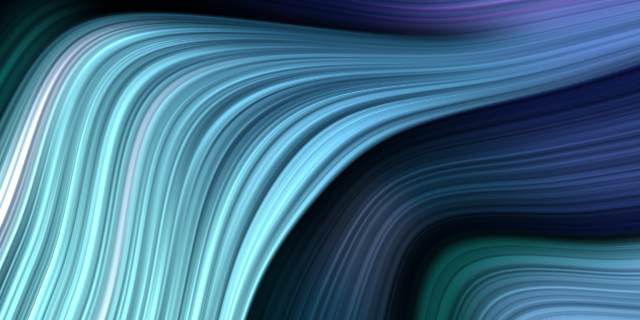
Give the GLSL for this background, as a Shadertoy shader.

```glsl
// Flowing folds of fine silk strands in aqua, navy and violet.
#define STRAND_FREQ 13.0
#define STRAND_OCTAVES 5
#define STRAND_CONTRAST 0.72
#define GLINT 0.30
#define ROSE_TINT 0.6

const vec3 INK    = vec3(0.00, 0.03, 0.06);
const vec3 NAVY   = vec3(0.04, 0.08, 0.25);
const vec3 VIOLET = vec3(0.35, 0.40, 0.69);
const vec3 AQUA   = vec3(0.49, 0.80, 0.84);
const vec3 STEEL  = vec3(0.25, 0.48, 0.63);
const vec3 TEAL   = vec3(0.04, 0.27, 0.28);
const vec3 SLATE  = vec3(0.19, 0.26, 0.36);
const vec3 ROSE   = vec3(0.82, 0.72, 0.84);

float hash(vec2 p) {
    vec3 q = fract(p.xyx * 0.1031);
    q += dot(q, q.yzx + 33.33);
    return fract((q.x + q.y) * q.z);
}

float noise(vec2 p) {
    vec2 i = floor(p), f = fract(p);
    f = f * f * (3.0 - 2.0 * f);
    vec2 e = vec2(0.0, 1.0);
    return mix(mix(hash(i), hash(i + e.yx), f.x),
               mix(hash(i + e.xy), hash(i + e.yy), f.x), f.y);
}

// Rounded ramp: slope 0 before "at", slope 1 after it.
float bend(float u, float at, float width) {
    return width * log(1.0 + exp((u - at) / width));
}

// Sum of strand layers, finer ones stronger; layers below a pixel fade out.
float strands(float t, float u, float footprint) {
    float sum = 0.0, freq = STRAND_FREQ, amp = 0.4;
    for (int i = 0; i < STRAND_OCTAVES; i++) {
        float fade = 1.0 - smoothstep(0.45, 1.1, footprint * freq);
        sum += amp * fade * (noise(vec2(t * freq, u * 0.6 + float(i) * 17.0)) - 0.5);
        freq *= 2.05;
        amp = min(amp * 1.45, 1.1);
    }
    return sum;
}

// Dark strands above the crest, turning violet to the right.
vec3 crownColor(float s, float t, float u, float x) {
    vec3 c = mix(INK * 0.5, NAVY, smoothstep(0.5, 1.1, x));
    c = mix(c, VIOLET, smoothstep(1.0, 1.75, x));
    float streak = smoothstep(0.55, 0.9, noise(vec2(t * 16.0, u + 5.0)));
    c += vec3(0.11, 0.02, 0.08) * streak * smoothstep(0.9, 1.5, x);
    c *= mix(0.35 + 0.65 * smoothstep(0.0, 0.35, -s), 1.0, smoothstep(1.3, 1.75, x));
    float edgeGlow = smoothstep(-0.22, 0.0, s) * (1.0 - smoothstep(0.0, 0.35, x));
    return c + TEAL * edgeGlow;
}

// Broad bright sweep between crest and rim.
vec3 sweepColor(float s, float t, float u) {
    vec3 c = mix(AQUA, STEEL, smoothstep(0.45, 2.0, u));
    c = mix(c, VIOLET * vec3(0.85, 1.1, 1.0), smoothstep(2.1, 2.8, u));
    float blush = exp(-pow((t - 0.08) / 0.035, 2.0)) + 0.7 * exp(-pow((t - 0.42) / 0.02, 2.0));
    c = mix(c, ROSE, ROSE_TINT * blush * (1.0 - smoothstep(0.9, 1.7, u)));
    float shadowWidth = mix(0.13, 0.36, smoothstep(1.2, 1.7, u));
    float crestLight = mix(smoothstep(-0.04, shadowWidth, s), 1.0, smoothstep(2.2, 2.7, u));
    c *= mix(vec3(0.25, 0.42, 0.46), vec3(1.0), crestLight);
    return c * (1.0 - 0.3 * smoothstep(0.65, 1.0, s) * smoothstep(1.5, 2.3, u));
}

// Shadowed hollow between rim and fold.
vec3 hollowColor(float s, float u) {
    vec3 dark = mix(INK, NAVY, smoothstep(1.6, 2.5, u));
    dark += TEAL * 0.3 * (1.0 - smoothstep(0.9, 1.4, u));
    vec3 lit = mix(TEAL * vec3(1.5, 0.8, 1.1), SLATE, smoothstep(0.9, 1.4, u));
    lit = mix(lit, vec3(0.07, 0.20, 0.29), smoothstep(1.5, 1.75, u));
    lit = mix(lit, vec3(0.17, 0.25, 0.46), smoothstep(1.8, 2.4, u));
    float glow = smoothstep(1.0, 1.45, s) * (1.0 - smoothstep(1.62, 1.97, s));
    return mix(dark, lit, glow);
}

// Lower fold, green at its bend and blue to the right.
vec3 foldColor(float depth, float u) {
    float light = smoothstep(0.12, 0.7, depth + (u - 1.7) * 0.5);
    vec3 c = mix(TEAL * 0.85, vec3(0.35, 0.55, 0.71), light);
    return c * mix(0.25, 1.0, smoothstep(0.0, 0.13, depth));
}

void mainImage(out vec4 fragColor, in vec2 fragCoord) {
    vec2 p = fragCoord / iResolution.y;
    float u = p.x + p.y, v = p.x - p.y;   // along and across the flow

    // Guide curves that the strands follow.
    float crest = -0.42 - 0.35 * u + 1.65 * bend(u, 1.20, 0.15) - 0.65 * bend(u, 2.25, 0.10);
    float rim = 1.21 - 0.6 * u + 0.5 * bend(u, 0.95, 0.13) + 0.75 * bend(u, 1.75, 0.14)
              - 0.15 * bend(u, 2.5, 0.10);
    float fold = 2.28 - 0.8 * u + 2.1 * bend(u, 1.63, 0.11) - 0.5 * bend(u, 2.1, 0.06);

    // Sheet position: 0 at the crest, 1 at the rim, 2 at the fold.
    float s = v < rim ? (v - crest) / (rim - crest)
            : v < fold ? 1.0 + (v - rim) / (fold - rim) : 2.0 + (v - fold) / 0.7;

    // Strand coordinate: inner strands of the sweep turn later than its crest.
    float inside = clamp(s, 0.0, 1.0);
    float t = s + inside * (1.0 - inside) * (1.2 * smoothstep(0.3, 1.9, u) - 0.5);
    float footprint = fwidth(t);

    // Layer the regions from top to bottom.
    float soft = mix(0.018, 0.25, smoothstep(1.9, 2.7, u));
    float edge = fwidth(s) + 0.008;
    vec3 color = mix(crownColor(s, t, u, p.x), sweepColor(s, t, u), smoothstep(-soft, soft, s));
    color = mix(color, hollowColor(s, u), smoothstep(1.0 - edge, 1.0 + edge, s));
    color = mix(color, foldColor(max(s - 2.0, 0.0), u), smoothstep(2.0 - edge, 2.0 + edge, s));

    // Strand shading, with red fading first in the dark strands, and bright threads.
    float grain = STRAND_CONTRAST * strands(t, u, footprint);
    color *= max(1.0 + grain * vec3(1.2, 1.0, 0.9), 0.0);
    float thread = smoothstep(0.72, 1.0, noise(vec2(t * 84.0, u * 0.6 + 40.0)));
    thread *= 1.0 - smoothstep(0.45, 1.1, footprint * 84.0);
    color += GLINT * thread * (color + 0.03);
    fragColor = vec4(clamp(color, 0.0, 1.0), 1.0);
}
```
